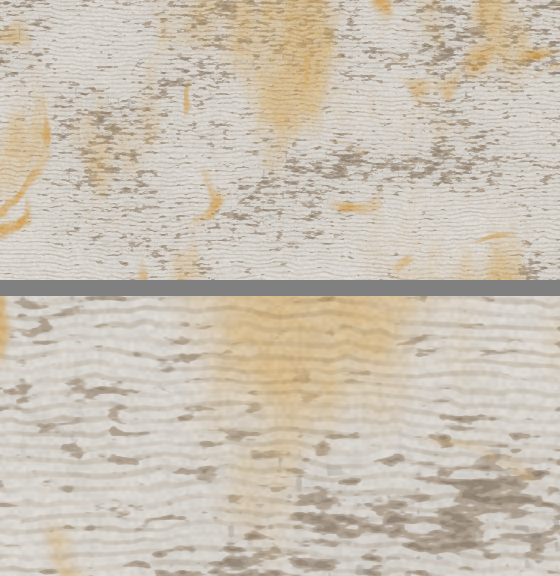
Top: the whole. Bottom: its middle third, enlarged.
Reproduce this texture procedurally as a Shadertoy shader.

```glsl
// Pale combed limestone with fine horizontal ridges, brown pits and ochre stains.
#define ROWS 62.0
#define TILT 1.5
#define GROOVE_DEPTH 0.62
#define PIT_AMOUNT 0.72
#define STAIN_AMOUNT 0.62
#define VEIN_AMOUNT 0.75
#define GRAIN 0.075
#define PALE vec3(0.850, 0.834, 0.812)
#define GROOVE vec3(0.715, 0.670, 0.605)
#define PIT vec3(0.630, 0.565, 0.490)
#define OCHRE vec3(0.840, 0.680, 0.410)
#define RUST vec3(0.810, 0.590, 0.240)

float hash(vec2 cell) {
    vec3 q = fract(cell.xyx * vec3(0.1031, 0.1030, 0.0973));
    q += dot(q, q.yzx + 33.33);
    return fract((q.x + q.y) * q.z);
}

float noise(vec2 p) {
    vec2 i = floor(p), f = fract(p);
    f = f * f * (3.0 - 2.0 * f);
    vec2 e = vec2(0.0, 1.0);
    return mix(mix(hash(i), hash(i + e.yx), f.x),
               mix(hash(i + e.xy), hash(i + e.yy), f.x), f.y);
}

float fbm(vec2 p, int octaves) {
    float sum = 0.0, total = 0.0, amp = 0.5;
    for (int i = 0; i < octaves; i++) {
        sum += amp * noise(p);
        total += amp;
        p = p * 2.03 + vec2(17.3, 41.7);
        amp *= 0.5;
    }
    return sum / total;
}

// Thin broken line along the middle level of a warped noise field
float vein(vec2 p, vec2 scale, float seed) {
    vec2 wobble = 0.07 * vec2(fbm(p * 9.0 + seed, 3), fbm(p * 9.0 + seed + 50.0, 3));
    float field = noise((p + wobble) * scale + seed);
    float width = 0.015 + 0.05 * noise(p * 14.0 + seed);
    float line = 1.0 - smoothstep(0.3 * width, width, abs(field - 0.5));
    return line * smoothstep(0.56, 0.72, fbm(p * 4.0 + seed * 3.0, 3));
}

void mainImage(out vec4 fragColor, in vec2 fragCoord) {
    vec2 p = fragCoord / iResolution.y;

    // Wavering ridges with grooves that fade in and out along each row
    float row = p.y * ROWS + TILT * p.x + 2.2 * noise(p * vec2(2.0, 3.0))
              + 0.8 * noise(p * vec2(13.0, 17.0)) + 0.4 * noise(p * vec2(50.0, 40.0));
    float rowId = floor(row + 0.5);
    float wave = 0.5 + 0.5 * cos(6.28319 * row);
    float along = noise(vec2(p.x * 17.0, rowId * 7.3));
    float groove = smoothstep(0.35, 1.0, wave) * mix(0.2, 1.0, along);

    // Broad weathering and soft upright ochre stains
    float weather = fbm(p * vec2(3.0, 5.0) + 8.0, 4);
    float cloud = fbm(p * vec2(4.5, 2.2) + 23.0, 5);
    vec2 fromCore = (p - vec2(1.05, 0.64)) / vec2(0.15, 0.24);
    cloud += 0.22 * exp(-dot(fromCore, fromCore));
    float stain = smoothstep(0.50, 0.82, cloud);
    stain *= 0.65 + 0.7 * fbm(p * vec2(25.0, 70.0), 3);

    // Ragged flat pits, gathered in weathered patches and grooves
    float pitField = fbm(p * vec2(36.0, 92.0) + 5.0, 3)
                   + 0.6 * (weather - 0.5) + 0.10 * (wave - 0.5);
    float pit = smoothstep(0.61, 0.75, pitField);
    float deepPit = smoothstep(0.78, 0.90, pitField);

    float veins = max(vein(p, vec2(3.2, 1.7), 11.0), vein(p, vec2(2.2, 3.0), 37.0));
    veins *= 0.55 + 0.6 * noise(p * vec2(40.0, 80.0));

    // Layer the colours
    vec3 color = PALE - 0.05 * (weather - 0.4);
    color = mix(color, GROOVE, GROOVE_DEPTH * groove);
    color = mix(color, PIT, PIT_AMOUNT * pit);
    color -= 0.09 * deepPit;
    color = mix(color, OCHRE * (1.0 - 0.10 * groove), STAIN_AMOUNT * clamp(stain, 0.0, 1.0));
    color = mix(color, RUST, VEIN_AMOUNT * clamp(veins, 0.0, 1.0));

    // Sandy grain and a few small grey flecks
    float grain = 0.6 * noise(p * 210.0) + 0.4 * noise(p * vec2(90.0, 130.0));
    color += GRAIN * (grain - 0.5);
    float fleck = smoothstep(0.82, 0.95, noise(p * vec2(85.0, 110.0) + 71.0));
    color = mix(color, vec3(0.58, 0.56, 0.54), 0.4 * fleck * smoothstep(0.45, 0.65, weather));

    fragColor = vec4(clamp(color, 0.0, 1.0), 1.0);
}
```
